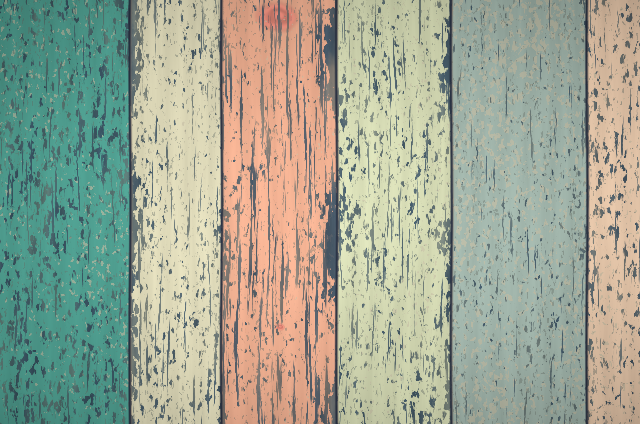
Write a Shadertoy shader that draws this texture.

```glsl
// Six upright planks in faded pastel paint, chipped and cracked down to slate-grey wood.

const int PLANKS = 6;
// Plank borders as fractions of the width; the outer two lie off the canvas.
const float BORDER[7] = float[7](-0.1, 0.203, 0.346, 0.526, 0.705, 0.917, 1.1);
const vec3 PAINT[6] = vec3[6](
    vec3(0.33, 0.66, 0.60),   // teal
    vec3(0.89, 0.87, 0.74),   // cream
    vec3(0.94, 0.69, 0.57),   // coral
    vec3(0.84, 0.86, 0.71),   // pale green
    vec3(0.65, 0.73, 0.69),   // grey blue
    vec3(0.96, 0.83, 0.71));  // peach
// Per plank: chip level, crack level, wear on the left and on the right border.
const vec4 WEAR[6] = vec4[6](
    vec4(0.28, 0.22, 0.00, 0.05),
    vec4(0.23, 0.23, 0.50, 0.10),
    vec4(0.20, 0.31, 0.18, 0.55),
    vec4(0.26, 0.25, 0.08, 0.20),
    vec4(0.19, 0.20, 0.08, 0.12),
    vec4(0.25, 0.20, 0.20, 0.00));
// Per plank: level of the pale flakes.
const float FLAKES[6] = float[6](0.24, 0.16, 0.14, 0.18, 0.32, 0.22);

const vec3 SLATE = vec3(0.23, 0.32, 0.39);
const vec3 GREY_WOOD = vec3(0.54, 0.58, 0.54);
const vec3 FLAKE_TAN = vec3(0.79, 0.76, 0.66);
const vec3 GAP_DARK = vec3(0.15, 0.18, 0.25);
const vec3 GAP_BROWN = vec3(0.50, 0.44, 0.40);
const vec3 KNOT_RED = vec3(0.88, 0.47, 0.43);

vec2 hash2(vec2 p) {
    vec3 h = fract(p.xyx * vec3(0.1031, 0.1030, 0.0973));
    h += dot(h, h.yzx + 33.33);
    return fract((h.xx + h.yz) * h.zy);
}

// Distance to the nearest scattered point.
float cells(vec2 p) {
    vec2 cell = floor(p), f = fract(p);
    float nearest = 4.0;
    for (int y = -1; y <= 1; y++)
        for (int x = -1; x <= 1; x++) {
            vec2 o = vec2(x, y);
            vec2 d = o + hash2(cell + o) - f;
            nearest = min(nearest, dot(d, d));
        }
    return sqrt(nearest);
}

// Three octaves of cells, for ragged outlines.
float raggedCells(vec2 p) {
    return 0.48 * cells(p) + 0.32 * cells(p * 1.9 + 5.2) + 0.20 * cells(p * 3.7 + 9.7);
}

// Layered sines, about -1 to 1.
float sines(vec2 p) {
    float sum = 0.0, amp = 0.5;
    for (int i = 0; i < 4; i++) {
        sum += amp * sin(p.x + 1.7 * sin(p.y));
        p = mat2(1.6, 1.2, -1.2, 1.6) * p + 1.3;
        amp *= 0.5;
    }
    return sum;
}

// One where the value lies under the level, with a soft edge.
float below(float value, float level, float soft) {
    return 1.0 - smoothstep(level - soft, level + soft, value);
}

// Reddish knot with wavy rings.
vec3 addKnot(vec3 color, vec2 d, float radius) {
    float r = length(d * vec2(1.0, 1.3)) / radius + 0.2 * sines(d * 1.5 / radius);
    float ring = 0.5 + 0.5 * sin(r * 13.0);
    return mix(color, KNOT_RED * (0.88 + 0.24 * ring), 0.7 * below(r, 0.75, 0.3));
}

void mainImage(out vec4 fragColor, in vec2 fragCoord) {
    vec2 uv = fragCoord / iResolution.xy;
    float aspect = iResolution.x / iResolution.y;
    vec2 p = uv * vec2(aspect, 1.0);
    float pixel = 1.0 / iResolution.y;
    float soft = 0.02 + 6.0 * pixel;

    // Find the plank and the distances to its two borders.
    float x = uv.x + 0.0008 * sin(uv.y * 9.0);
    int id = 0;
    for (int i = 1; i < PLANKS; i++) if (x > BORDER[i]) id = i;
    float toLeft = (x - BORDER[id]) * aspect;
    float toRight = (BORDER[id + 1] - x) * aspect;
    float seed = float(id) * 17.3;
    vec4 wear = WEAR[id];

    // The grain wanders; the chips are frayed as well.
    vec2 grainPos = p + vec2(0.006 * sines(p * vec2(12.0, 5.0) + seed), 0.0);
    vec2 q = grainPos + vec2(0.0022, 0.007) * vec2(sines(p * 130.0), sines(p * 90.0 + 4.0));

    // Paint with fine grain and broad blotches.
    float grain = sines(vec2(grainPos.x * 110.0, p.y * 5.0) + seed);
    float blotch = sines(p * vec2(10.0, 5.0) + seed);
    float clump = sines(p * vec2(30.0, 11.0) + seed + 6.0);
    vec3 color = PAINT[id] * (1.0 + 0.035 * grain + 0.03 * blotch);
    if (id == 2) {
        color = addKnot(color, p - vec2(0.436 * aspect, 0.965), 0.055);
        color = addKnot(color, p - vec2(0.438 * aspect, 0.23), 0.013);
    }

    // Bare wood, partly stained by the paint.
    float weathering = clamp(0.45 + 0.8 * sines(q * vec2(40.0, 11.0) + seed + 3.0), 0.0, 1.0);
    vec3 stained = mix(GREY_WOOD, PAINT[id] * 0.62, 0.4);
    vec3 wood = mix(SLATE, stained, 0.8 * weathering) * (1.0 + 0.12 * grain);

    // Pale flakes and fine grey specks, in clumps.
    float flakeLevel = FLAKES[id] - 0.07 * blotch - 0.05 * clump;
    float flake = below(raggedCells(q * vec2(52.0, 40.0) + seed), flakeLevel, soft);
    color = mix(color, FLAKE_TAN, 0.65 * flake);
    float speck = below(raggedCells(q * vec2(80.0, 40.0) + seed + 40.0), 0.24 + 0.06 * clump, soft);
    color = mix(color, stained, 0.55 * speck);

    // Chips, long cracks and worn borders.
    float edgeWear = wear.z * exp(-toLeft / 0.016) + wear.w * exp(-toRight / 0.024);
    edgeWear *= max(0.0, 0.7 + 0.4 * cos(15.7 * (uv.y - 0.92) + float(id - 1))
        + 0.5 * sines(vec2(uv.y * 13.0 + seed, seed)));
    float level = wear.x + 0.06 * blotch + 0.06 * clump + edgeWear;
    float rough = raggedCells(q * vec2(52.0, 24.0) + seed);
    float crack = raggedCells(mix(grainPos, q, 0.4) * vec2(68.0, 2.8) + seed + 80.0);
    float chips = below(rough, level, soft);
    float cracks = below(crack, wear.y + 0.03 * blotch + 0.4 * edgeWear, soft);

    // Bare wood shows under a slightly shaded lip of paint.
    color *= 1.0 - 0.06 * below(rough, level + 0.04, 0.04);
    color = mix(color, wood, max(0.92 * chips, 0.85 * cracks));

    // Dark gaps, with a thin brown rim on the right flank.
    float gap = min(toLeft, toRight);
    color = mix(color, GAP_BROWN, 0.55 * below(toLeft, 0.0050, pixel));
    color = mix(color, GAP_DARK, 0.92 * below(gap, 0.0026, pixel));

    // Darkened corners.
    vec2 c = uv - 0.5;
    color *= 1.03 - 0.55 * dot(c, c);
    fragColor = vec4(clamp(color, 0.0, 1.0), 1.0);
}
```
